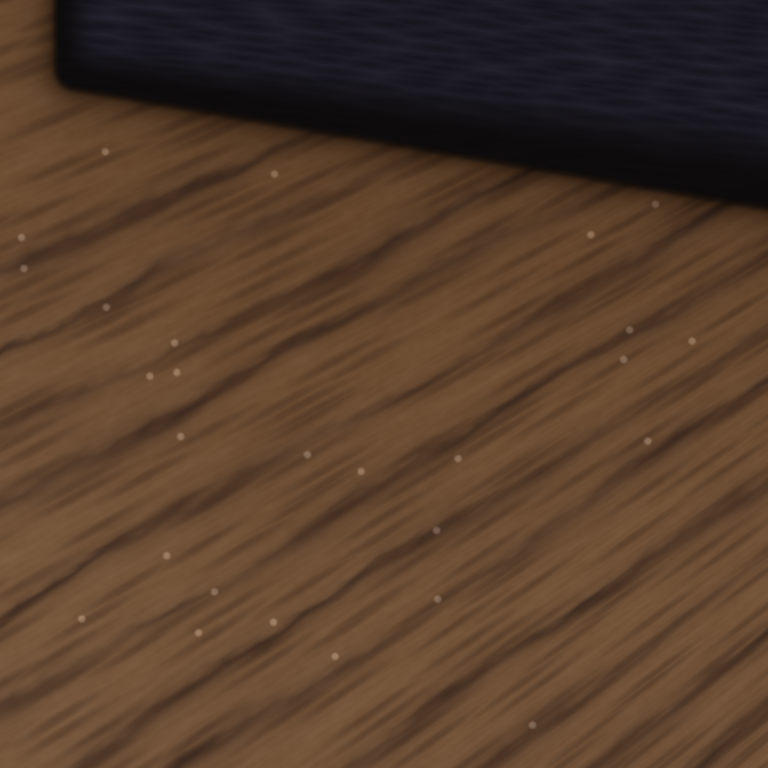
Reproduce this texture procedurally as a Shadertoy shader.

```glsl
#define WOOD_LIGHT vec3(0.485, 0.360, 0.255)
#define WOOD_MID   vec3(0.395, 0.270, 0.165)
#define WOOD_VEIN  vec3(0.195, 0.130, 0.100)
#define BLOCK_NAVY vec3(0.112, 0.108, 0.145)
#define BLOCK_EDGE vec3(0.050, 0.042, 0.043)
#define VEIN_COUNT 12
#define VEIN_WIDTH 0.010
#define VEIN_DEPTH 0.80
#define EDGE_BLUR  0.007

vec2 hash2(vec2 p) {
    vec2 q = vec2(dot(p, vec2(127.1, 311.7)), dot(p, vec2(269.5, 183.3)));
    return fract(sin(q) * 4375.85);
}

// Distance to the nearest scattered point
float cellular(vec2 p) {
    vec2 cell = floor(p), f = fract(p);
    float nearest = 4.0;
    for (int j = -1; j <= 1; j++)
        for (int i = -1; i <= 1; i++) {
            vec2 o = vec2(i, j);
            vec2 r = o + hash2(cell + o) - f;
            nearest = min(nearest, dot(r, r));
        }
    return sqrt(nearest);
}

// Fanned coordinate that stays constant along each grain line
float grainCoord(vec2 uv) {
    return (1.0 - uv.y + 0.345 * uv.x) / (1.0 - 0.27 * uv.x);
}

// Uneven dark veins with wandering centres
float veins(float x, float c) {
    float dark = 0.0;
    for (int i = 0; i < VEIN_COUNT; i++) {
        float k = float(i);
        float centre = 0.35 + 0.105 * k + 0.0021 * k * k
                     - 0.03 * max(cos((k - 3.0) * 1.5708), 0.0);
        centre += 0.008 * sin(8.0 * x + k * 2.3)
                + 0.004 * sin(23.0 * x + k * 5.1)
                + 0.002 * sin(67.0 * x + k * 3.7);
        float d = (c - centre) / (1.0 + 0.35 * x);
        float width = VEIN_WIDTH * (1.0 + 0.35 * sin(13.0 * x + k * 4.1));
        float strength = 0.70 + 0.22 * sin(7.0 * x + k * 1.9)
                       + 0.10 * sin(31.0 * x + k * 2.7);
        float core = exp(-d * d / (width * width));
        float halo = exp(-d * d / (10.0 * width * width));
        dark = max(dark, strength * (0.72 * core + 0.28 * halo));
    }
    return dark;
}

vec3 woodColor(vec2 uv) {
    float c = grainCoord(uv);
    float ragged = cellular(vec2(uv.x * 26.0, c * 60.0)) - 0.5;
    float fibre = cellular(vec2(uv.x * 5.0, c * 38.0));
    float fine = cellular(vec2(uv.x * 17.0, c * 110.0));
    float mottle = cellular(uv * 62.0);

    // Paler toward the front and the left
    float tone = 0.22 + 0.48 * (1.0 - smoothstep(0.05, 0.85, uv.y))
               + 0.18 * (1.0 - smoothstep(0.0, 0.4, uv.x));
    tone += 0.35 * (fibre - 0.5) + 0.28 * (fine - 0.5) + 0.15 * (mottle - 0.5);
    vec3 col = mix(WOOD_MID, WOOD_LIGHT, tone);

    // Short pores between the long veins
    float pores = 1.0 - smoothstep(0.05, 0.42, fibre);
    float vein = veins(uv.x, c + 0.007 * ragged);
    col = mix(col, WOOD_VEIN, 0.28 * pores);
    col = mix(col, WOOD_VEIN, VEIN_DEPTH * vein * (0.9 + 0.35 * ragged));

    // Sparse pale dust
    vec2 cell = floor(uv * 24.0);
    vec2 h = hash2(cell + 7.0);
    float speck = length(fract(uv * 24.0) - 0.2 - 0.6 * h);
    float present = step(0.94, hash2(cell + 31.0).x);
    return col + 0.17 * present * (1.0 - smoothstep(0.05, 0.17, speck));
}

// x: signed distance, y: depth from the left, z: depth from the lower edge
vec3 blockShape(vec2 uv) {
    float left = uv.x - 0.072 - 0.008 * (1.0 - uv.y);
    float lower = (uv.y - 0.900 + 0.172 * uv.x) * 0.985;
    float radius = 0.022;
    vec2 q = radius - vec2(left, lower);
    float d = min(max(q.x, q.y), 0.0) + length(max(q, 0.0)) - radius;
    return vec3(d, left, lower);
}

vec3 blockColor(vec2 uv, vec3 shape) {
    float along = uv.y + 0.10 * uv.x;
    float streak = cellular(vec2(uv.x * 14.0, along * 95.0));
    float band = 0.035 + 0.04 * uv.x;
    float face = smoothstep(0.4 * band, 1.7 * band, shape.z)
               * smoothstep(0.005, 0.055, shape.y);
    vec3 col = mix(BLOCK_EDGE, BLOCK_NAVY, face);
    return col * (1.0 + (0.15 + 0.35 * face) * (streak - 0.5));
}

void mainImage(out vec4 fragColor, in vec2 fragCoord) {
    vec2 uv = fragCoord / iResolution.xy;
    vec3 shape = blockShape(uv);

    // Contact shade around the block
    float outside = max(shape.x, 0.0);
    float shade = 0.50 * exp(-outside / 0.016) + 0.14 * exp(-outside / 0.07);
    vec3 wood = woodColor(uv) * (1.0 - shade * vec3(0.90, 0.98, 1.08));

    float cover = 1.0 - smoothstep(-EDGE_BLUR, EDGE_BLUR, shape.x);
    vec3 col = mix(wood, blockColor(uv, shape), cover);
    fragColor = vec4(clamp(col, 0.0, 1.0), 1.0);
}
```
